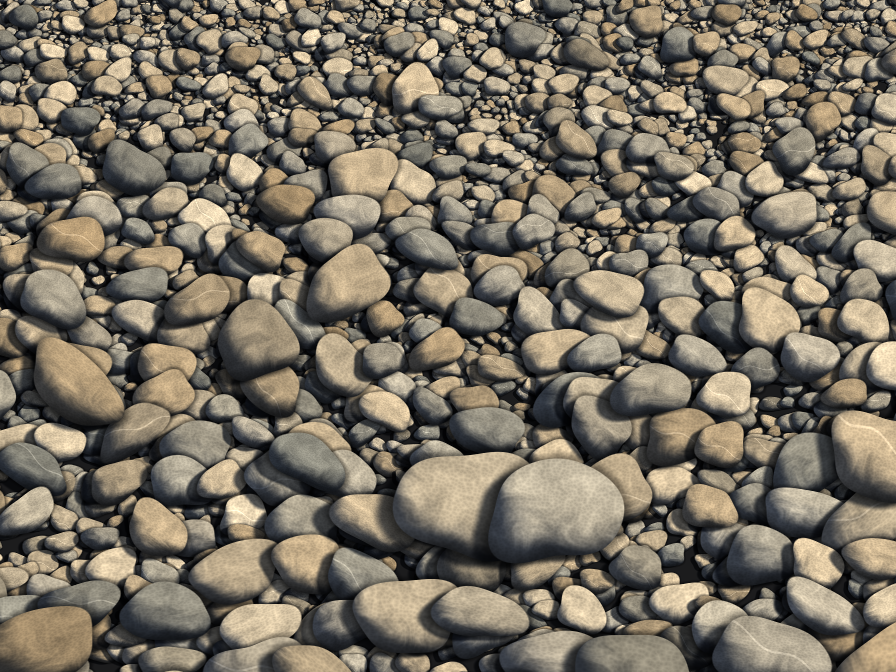
This texture is drawn by a Shadertoy shader. Its source:

```glsl
#define HORIZON 1.25
#define SUN_DIR normalize(vec3(0.48, 0.70, 0.53))
#define SUN vec3(1.13, 1.09, 1.01)
#define SKY vec3(0.33, 0.37, 0.45)
#define SHADOW vec3(0.32, 0.35, 0.41)
#define GAP vec3(0.11, 0.11, 0.115)
#define GRAIN 0.17

vec4 hash4(vec2 p) {
    vec4 q = fract(p.xyxy * vec4(0.1031, 0.1030, 0.0973, 0.1099));
    q += dot(q, q.wzxy + 33.33);
    return fract((q.xxyz + q.yzzw) * q.zywx);
}

// Cellular noise: distance to the nearest scattered point
float cellular(vec2 p) {
    vec2 cell = floor(p);
    float nearest = 1.0;
    for (int y = -1; y <= 1; y++)
    for (int x = -1; x <= 1; x++) {
        vec2 c = cell + vec2(x, y);
        nearest = min(nearest, length(c + hash4(c).xy - p));
    }
    return nearest;
}

// Layered sines for soft mineral blotches
float blotches(vec2 p) {
    float sum = 0.0, amp = 0.5;
    for (int k = 0; k < 4; k++) {
        p = mat2(0.8, -0.6, 0.6, 0.8) * p * 1.8 + 1.7;
        p += 0.6 * sin(p.yx * 1.3);
        sum += amp * sin(p.x) * sin(p.y);
        amp *= 0.65;
    }
    return sum;
}

// Lumpy rounded outline: 1 on the rim, 0 at the centre
float outline(vec2 q, vec4 form) {
    float k = 2.0 + 0.9 * form.x;
    vec2 b = pow(abs(q) + 1e-4, vec2(k));
    float a = atan(q.y, q.x + 1e-5);
    float lump = 0.09 * sin(2.0 * a + 6.3 * form.y) + 0.08 * sin(3.0 * a + 6.3 * form.z)
               + 0.025 * sin(5.0 * a + 6.3 * form.w);
    return pow(b.x + b.y, 1.0 / k) * (1.0 + lump);
}

vec3 stoneAlbedo(vec4 tint) {
    vec3 greyStone = mix(vec3(0.48, 0.49, 0.48), vec3(0.70, 0.68, 0.64), tint.x);
    vec3 tanStone = mix(vec3(0.60, 0.53, 0.43), vec3(0.78, 0.74, 0.67), tint.y);
    return mix(greyStone, tanStone, smoothstep(0.25, 0.7, tint.z)) * (0.9 + 0.2 * tint.w);
}

vec3 stoneColor(vec2 q, float r, mat2 turn, vec4 form, vec4 tint, float detail) {
    // Domed surface with a random tilt
    vec2 slope = (normalize(q + 1e-4) * pow(min(r, 1.0), 1.7)) * turn;
    slope += (tint.yz - 0.5) * 0.45;
    float blot = blotches(q * 2.2 + 20.0 * form.zw);
    slope += 0.10 * blot;
    vec3 n = normalize(vec3(slope, 0.25 + sqrt(max(1.0 - r * r, 0.0))));
    float lit = smoothstep(-0.02, 0.62, dot(n, SUN_DIR));

    // Speckles, stains and an occasional pale vein
    float speck = cellular(q * detail + 40.0 * form.xy) - 0.45;
    vec3 albedo = stoneAlbedo(tint) * (1.0 + GRAIN * speck + 0.15 * blot);
    float vein = abs(q.y + 0.5 * q.x + 0.12 * sin(5.0 * q.x + 6.0 * form.x) - form.y + 0.5);
    albedo += 0.12 * step(0.75, form.w) * (1.0 - smoothstep(0.01, 0.05, vein));

    float under = 1.0 - 0.55 * smoothstep(0.15, 0.95, -n.y);
    return albedo * mix(SKY, SUN, lit) * under;
}

// Rows of stones shrinking towards the horizon, painted back to front
vec3 stoneLayer(vec3 col, vec2 p, float size, float density, float seed) {
    float px = 1.0 / iResolution.y;
    float nearRow = floor(-log((HORIZON - p.y) / HORIZON) / size);
    for (int i = 2; i >= -2; i--) {
        float row = nearRow + float(i);
        float fade = exp(-size * row);
        float s = HORIZON * size * fade;
        float rowY = HORIZON * (1.0 - fade);
        float cellW = 1.5 * s;
        float shift = hash4(vec2(row + 70.0, seed)).x;
        float nearCol = floor(p.x / cellW - shift);
        for (int j = -1; j <= 1; j++) {
            float column = nearCol + float(j);
            vec2 id = vec2(column + 90.0, row + 70.0) + seed * 17.0;
            vec4 place = hash4(id), form = hash4(id + 211.3), tint = hash4(id + 407.7);
            if (hash4(id + 613.1).x > density) continue;

            vec2 centre = vec2((column + shift + 0.5 + 0.6 * (place.x - 0.5)) * cellW,
                               rowY + 0.7 * (place.y - 0.5) * s);
            vec2 d = p - centre;
            if (length(d) > 1.7 * s) continue;

            float halfWidth = s * mix(0.52, 0.98, place.z);
            vec2 radii = halfWidth * vec2(1.0, mix(0.58, 0.88, form.x));
            float angle = 1.3 * (place.w - 0.5);
            mat2 turn = mat2(cos(angle), -sin(angle), sin(angle), cos(angle));

            // Shadow thrown away from the sun, then a contact shadow
            float shadowRim = outline(turn * (d + vec2(0.26, 0.10) * s) / radii, form);
            vec2 q = turn * d / radii;
            float r = outline(q, form);
            col *= mix(SHADOW, vec3(1.0), smoothstep(0.90, 1.06, shadowRim));
            col *= mix(0.55, 1.0, smoothstep(0.98, 1.20, r));

            float cover = clamp((1.0 - r) * radii.y / px + 0.5, 0.0, 1.0);
            if (cover > 0.0) {
                float detail = clamp(size * 170.0, 5.0, 17.0);
                col = mix(col, stoneColor(q, r, turn, form, tint, detail), cover);
            }
        }
    }
    return col;
}

void mainImage(out vec4 fragColor, in vec2 fragCoord) {
    vec2 p = (fragCoord - vec2(0.5 * iResolution.x, 0.0)) / iResolution.y;
    vec3 col = GAP;
    col = stoneLayer(col, p, 0.024, 0.95, 1.0);   // gravel
    col = stoneLayer(col, p, 0.042, 0.60, 2.0);   // pebbles
    col = stoneLayer(col, p, 0.066, 0.72, 3.0);   // cobbles
    col = stoneLayer(col, p, 0.100, 0.22, 4.0);   // scattered large stones
    fragColor = vec4(clamp(col, 0.0, 1.0), 1.0);
}
```
